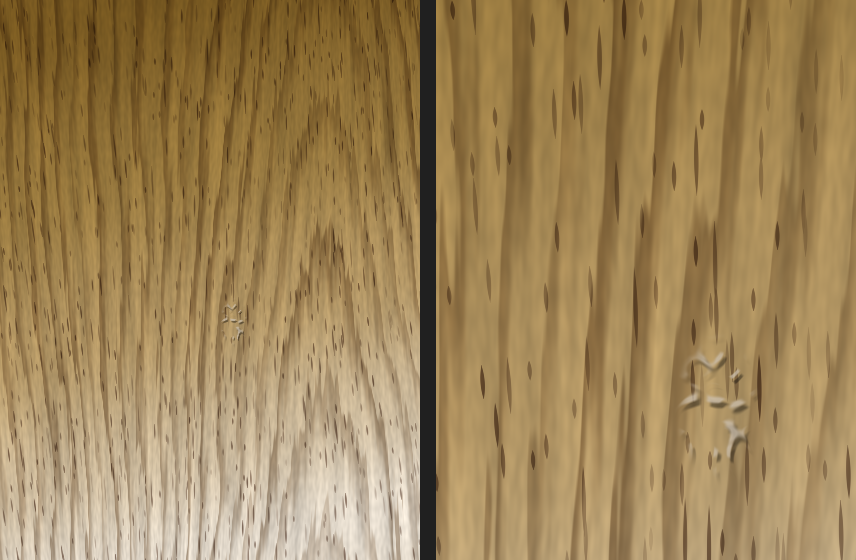
Left: the whole. Right: its middle third, enlarged.
Give the GLSL for this texture, as a WebGL 2 fragment shader.

```glsl
#version 300 es
precision highp float;

// Varnished wood board with upright grain and one cathedral figure.
// Growth rings are level lines of a bent height field; stretched gradient
// noise makes the fibres, jittered cells the pores, a ramp the soft light.

uniform vec2 u_resolution;
out vec4 fragColor;

const float RING_STEP = 0.25;
const float TAU = 6.2831853;

vec2 hash2(vec2 p) {
    vec3 q = fract(p.xyx * vec3(0.1031, 0.1030, 0.0973));
    q += dot(q, q.yzx + 33.33);
    return fract((q.xx + q.yz) * q.zy);
}

float gradientDot(vec2 cell, vec2 offset) {
    float angle = TAU * hash2(cell + 57.0).x;
    return dot(vec2(cos(angle), sin(angle)), offset);
}

float gradientNoise(vec2 p) {
    vec2 i = floor(p), f = fract(p);
    vec2 w = f * f * f * (f * (f * 6.0 - 15.0) + 10.0);
    vec2 e = vec2(1.0, 0.0);
    float low = mix(gradientDot(i, f), gradientDot(i + e, f - e), w.x);
    float high = mix(gradientDot(i + e.yx, f - e.yx), gradientDot(i + 1.0, f - 1.0), w.x);
    return mix(low, high, w.y);
}

// Straightens the leaning grain, so that x stays constant along a fibre.
vec2 grainSpace(vec2 p) {
    float lean = 0.01 + 0.06 * cos(TAU * (p.x - 0.05) / 0.75);
    float wave = 0.006 * gradientNoise(p * vec2(5.0, 3.0));
    return vec2(p.x + lean * (p.y - 0.5) + wave, p.y);
}

// Ring count: nested arches around the axis, near straight lines far away.
float ringPhase(vec2 p, vec2 grain, float axis) {
    float dx = p.x - axis + 0.012 * gradientNoise(vec2(3.0, p.y * 4.0));
    float rise = mix(-0.5, 1.0, smoothstep(-0.45, -0.05, dx));
    float height = 8.0 * (sqrt(dx * dx + 0.0064) - 0.08) + rise * (p.y - 0.5);
    float far = smoothstep(0.04, 0.2, abs(dx));
    height += mix(0.04, 0.24, far) * gradientNoise(p * vec2(9.0, 2.2) + 4.0);
    height += 0.09 * gradientNoise(grain * vec2(110.0, 5.0));
    height += 0.04 * gradientNoise(grain * vec2(230.0, 14.0));
    return (height + 0.5) / RING_STEP - 0.38;
}

// Dark late wood: slow rise inside a ring, quick end at its outer edge.
float lateWood(float phase) {
    float t = fract(phase);
    float strength = mix(0.45, 1.0, hash2(vec2(floor(phase), 7.0)).x);
    return strength * smoothstep(0.45, 0.9, t) * (1.0 - smoothstep(0.9, 1.0, t));
}

// Short tapered dashes, one at most in each cell of a shifted column grid.
float pores(vec2 grain, vec2 cellSize, float share, float seed, float pixel) {
    float column = floor(grain.x / cellSize.x);
    vec2 shifted = grain + vec2(0.0, cellSize.y * hash2(vec2(column, seed)).y);
    vec2 id = floor(shifted / cellSize);
    vec2 local = (fract(shifted / cellSize) - 0.5) * cellSize;
    vec2 place = hash2(id + seed * 17.0);
    vec2 form = hash2(id + seed * 31.0 + 5.0);
    float halfLength = cellSize.y * mix(0.12, 0.36, form.x * form.x);
    local.y -= (place.y - 0.5) * (cellSize.y - 2.0 * halfLength);
    local.x -= (form.y - 0.5) * 0.5 * cellSize.x - 0.06 * local.y;
    float along = local.y / halfLength;
    float halfWidth = 0.0013 * (1.0 - along * along);
    float line = 1.0 - smoothstep(-0.6 * pixel, 0.6 * pixel, abs(local.x) - halfWidth);
    return line * step(abs(along), 1.0) * step(place.x, share) * mix(0.5, 1.0, form.y);
}

// Light falling on the board: olive shade at the top, pale sheen at the foot.
vec3 lightRamp(float t) {
    vec3 c = mix(vec3(0.45, 0.335, 0.125), vec3(0.57, 0.455, 0.235), smoothstep(-0.05, 0.32, t));
    c = mix(c, vec3(0.68, 0.575, 0.39), smoothstep(0.25, 0.6, t));
    c = mix(c, vec3(0.78, 0.715, 0.61), smoothstep(0.55, 0.83, t));
    return mix(c, vec3(0.85, 0.82, 0.78), smoothstep(0.78, 1.0, t));
}

// Thin broken outline of chipped varnish inside an oval.
float chip(vec2 p, vec2 centre) {
    float oval = 1.0 - smoothstep(0.6, 1.0, length((p - centre) / vec2(0.026, 0.045)));
    float outline = abs(gradientNoise(p * vec2(60.0, 42.0) + 2.0));
    float gaps = smoothstep(-0.15, 0.1, gradientNoise(p * 90.0));
    return oval * gaps * (1.0 - smoothstep(0.03, 0.12, outline));
}

void main() {
    vec2 p = gl_FragCoord.xy / u_resolution.y;
    float pixel = 1.0 / u_resolution.y;
    vec2 grain = grainSpace(p);

    // Base colour and growth rings
    float late = lateWood(ringPhase(p, grain, 0.58));
    vec3 color = lightRamp(1.0 - p.y + 0.22 * (p.x - 0.375));
    color *= mix(vec3(1.04, 1.035, 1.02), vec3(0.76, 0.70, 0.63), late);

    // Fibres, broad streaks and fine surface grain
    float streak = gradientNoise(grain * vec2(38.0, 1.8));
    float fibre = gradientNoise(grain * vec2(130.0, 6.0) + 9.0);
    float fine = gradientNoise(grain * vec2(260.0, 60.0));
    color *= 1.0 + 0.11 * streak + 0.12 * fibre + 0.08 * fine;

    // Pores, denser looking in late wood
    float pore = 0.0;
    for (float i = 1.0; i < 4.0; i++) {
        vec2 cellSize = vec2(0.010 + 0.002 * i, 0.035 + 0.014 * i);
        pore = max(pore, pores(grain + 0.37 * i, cellSize, 0.32, i, pixel));
    }
    float cluster = smoothstep(-0.4, 0.3, gradientNoise(grain * vec2(22.0, 4.0)) + 0.4 * late);
    color = mix(color, color * vec3(0.54, 0.46, 0.42), pore * mix(0.35, 1.0, cluster));

    // Chipped varnish with a small shadow
    vec2 chipCentre = vec2(0.417, 0.425);
    color *= 1.0 - 0.4 * chip(p + vec2(-0.002, 0.003), chipCentre);
    color = mix(color, vec3(0.80, 0.75, 0.68), 0.75 * chip(p, chipCentre));

    fragColor = vec4(clamp(color, 0.0, 1.0), 1.0);
}
```
